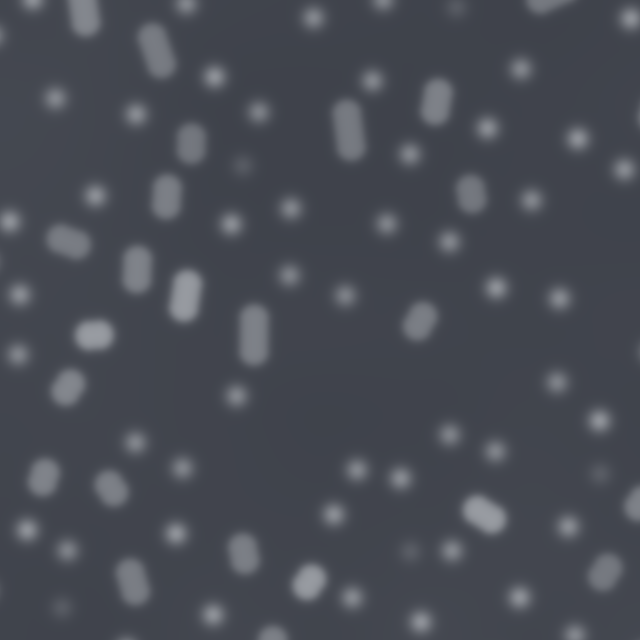
Write a three.js fragment shader that draws this pattern.

```glsl
// Soft pale dots and short rods scattered over a dim slate ground.
// A turned, jittered grid holds one spot per cell; each spot is either a
// Gaussian dot or a blurred capsule, and their glows are added together.
varying vec2 vUv;

const float CELLS = 9.0;
const float GRID_TURN = 0.42;
const vec3 GROUND = vec3(0.257, 0.271, 0.305);
const vec3 GLOW = vec3(1.0, 1.0, 0.97);

float hash(vec2 p, float seed) {
  return fract(sin(dot(p, vec2(127.1, 311.7)) + seed * 74.7) * 43758.5453);
}

mat2 turn(float angle) {
  float c = cos(angle), s = sin(angle);
  return mat2(c, s, -s, c);
}

float valueNoise(vec2 p, float seed) {
  vec2 i = floor(p), f = fract(p);
  f = f * f * (3.0 - 2.0 * f);
  float low = mix(hash(i, seed), hash(i + vec2(1.0, 0.0), seed), f.x);
  float high = mix(hash(i + vec2(0.0, 1.0), seed), hash(i + 1.0, seed), f.x);
  return mix(low, high, f.y);
}

float softDot(vec2 p, float radius) {
  return exp(-dot(p, p) / (radius * radius));
}

// Upright capsule whose edge fades over the given softness.
float softRod(vec2 p, float halfLength, float radius, float softness) {
  p.y -= clamp(p.y, -halfLength, halfLength);
  return 1.0 / (1.0 + exp((length(p) - radius) / softness));
}

// Light that the spot of one cell sends to grid position q.
float spot(vec2 cell, vec2 q) {
  if (hash(cell, 1.0) > 0.93) return 0.0;
  bool isRod = hash(cell, 2.0) < 0.38;
  vec2 jitter = vec2(hash(cell, 3.0), hash(cell, 4.0)) - 0.5;
  vec2 center = cell + 0.5 + jitter * (isRod ? 0.32 : 0.58);
  vec2 p = turn(-GRID_TURN) * (q - center) / CELLS;
  float level = hash(cell, 5.0);

  if (isRod) {
    // Most rods lean a little off vertical, a few lie flat.
    float lean = (hash(cell, 6.0) - 0.5) * 1.25;
    if (hash(cell, 7.0) < 0.13) lean += 1.57;
    float size = hash(cell, 8.0);
    float halfLength = mix(0.006, 0.030, size * size);
    float strength = level > 0.95 ? 0.34 : mix(0.20, 0.265, level);
    return strength * softRod(turn(lean) * p, halfLength, 0.0220, 0.0043);
  }
  float strength = level < 0.11 ? 0.09 : mix(0.22, 0.31, level);
  return strength * softDot(p, 0.0182);
}

void main() {
  // Faint broad clouding of the ground
  float cloud = valueNoise(vUv * 2.5, 11.0) + 0.5 * valueNoise(vUv * 6.0, 12.0);
  vec3 color = GROUND + (cloud - 0.75) * 0.022;

  // Sum the spots of the surrounding cells
  vec2 q = turn(GRID_TURN) * vUv * CELLS + 20.0;
  vec2 home = floor(q);
  float light = 0.0;
  for (int y = -1; y <= 1; y++) {
    for (int x = -1; x <= 1; x++) {
      light += spot(home + vec2(float(x), float(y)), q);
    }
  }
  gl_FragColor = vec4(color + GLOW * light, 1.0);
}
```
